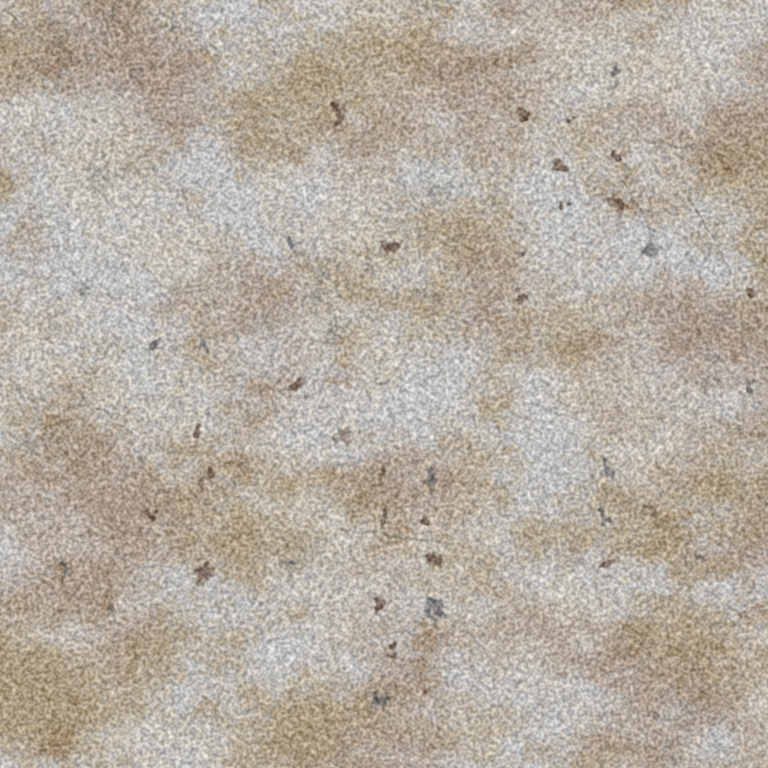
A three.js fragment shader for this texture:

```glsl
// Weathered pale stone: cool and cream ground under ragged ochre and rust stains,
// built from layered gradient noise, with fine mineral grain, faint lichen,
// clustered dark pits and a few hairline cracks.

#define PATCH_SCALE vec2(3.6, 5.0)
#define STAIN_RANGE vec2(-0.46, 0.62)
#define RUST_AMOUNT 0.55
#define LICHEN_AMOUNT 0.50
#define GRAIN_SCALE 212.0
#define GRAIN_CONTRAST 0.205
#define PIT_CELLS 17.0
#define PIT_DENSITY 0.50
#define CRACK_COUNT 6
#define CRACK_WIDTH 0.0018

varying vec2 vUv;

const vec3 COOL_STONE = vec3(0.758, 0.760, 0.766);
const vec3 CREAM_STONE = vec3(0.775, 0.752, 0.712);
const vec3 OCHRE = vec3(0.665, 0.600, 0.495);
const vec3 PINK_BROWN = vec3(0.665, 0.598, 0.542);
const vec3 RUST = vec3(0.555, 0.455, 0.345);
const vec3 LICHEN = vec3(0.470, 0.475, 0.460);
const vec3 PIT_BROWN = vec3(0.410, 0.325, 0.275);
const vec3 PIT_SLATE = vec3(0.420, 0.420, 0.425);
const vec3 CRACK_COLOR = vec3(0.450, 0.440, 0.390);
const mat2 TURN = mat2(0.80, 0.60, -0.60, 0.80);

vec2 hash2(vec2 p) {
  vec3 q = fract(p.xyx * vec3(0.1031, 0.1030, 0.0973));
  q += dot(q, q.yzx + 33.33);
  return fract((q.xx + q.yz) * q.zy);
}

vec2 gradientAt(vec2 cell) {
  float angle = 6.2832 * hash2(cell).x;
  return vec2(cos(angle), sin(angle));
}

float gradientNoise(vec2 p) {
  vec2 i = floor(p), f = fract(p);
  vec2 u = f * f * f * (f * (f * 6.0 - 15.0) + 10.0);
  vec2 e = vec2(1.0, 0.0);
  float low = mix(dot(gradientAt(i), f), dot(gradientAt(i + e.xy), f - e.xy), u.x);
  float high = mix(dot(gradientAt(i + e.yx), f - e.yx), dot(gradientAt(i + e.xx), f - e.xx), u.x);
  return mix(low, high, u.y);
}

// Rough layered noise; each octave is turned a little to hide the lattice.
float fbm(vec2 p) {
  float sum = 0.0, amplitude = 0.9;
  for (int i = 0; i < 6; i++) {
    sum += amplitude * gradientNoise(p);
    p = mat2(0.92, 0.39, -0.39, 0.92) * p * 2.03 + 17.3;
    amplitude *= 0.72;
  }
  return sum;
}

// Coverage in x, brown (0) or slate (1) in y; pits gather where crowd is high.
vec2 pits(vec2 p, float ragged) {
  vec2 cell = floor(p);
  vec2 pick = hash2(cell + 71.0);
  vec2 center = 0.35 + 0.3 * hash2(cell + 23.0);
  float crowd = smoothstep(-0.1, 0.35, gradientNoise(cell * 0.27 + 5.3));
  float radius = mix(0.09, 0.20, pick.y * pick.y);
  float d = length((fract(p) - center) * vec2(1.1, 0.9)) + 0.16 * ragged;
  float cover = 1.0 - smoothstep(radius * 0.3, radius * 1.45, d);
  return vec2(cover * step(pick.x, PIT_DENSITY * crowd), step(0.7, fract(pick.y * 7.0)));
}

float segmentDistance(vec2 p, vec2 a, vec2 b) {
  vec2 ab = b - a;
  return length(p - a - ab * clamp(dot(p - a, ab) / dot(ab, ab), 0.0, 1.0));
}

float cracks(vec2 p) {
  float cover = 0.0;
  for (int i = 0; i < CRACK_COUNT; i++) {
    vec2 seed = vec2(float(i) * 3.7 + 5.0, 41.0);
    vec2 start = hash2(seed), shape = hash2(seed + 9.0);
    float angle = mix(-1.2, -0.1, shape.x);
    vec2 end = start + mix(0.04, 0.14, shape.y) * vec2(cos(angle), sin(angle));
    float d = segmentDistance(p, start, end);
    cover = max(cover, 1.0 - smoothstep(CRACK_WIDTH * 0.2, CRACK_WIDTH * 1.7, d));
  }
  return cover;
}

void main() {
  vec2 p = vUv;

  // Grain in three turned layers, and a small wobble for ragged edges.
  vec2 g = TURN * p * GRAIN_SCALE;
  float fine = gradientNoise(g);
  float middle = gradientNoise(TURN * g * 0.66 + 31.0);
  float coarse = gradientNoise(TURN * TURN * g * 0.38 + 67.0);
  vec2 wobble = vec2(gradientNoise(p * 48.0 + 7.0), gradientNoise(p * 48.0 + 91.0));

  // Pale ground and broad stains that break up at every size.
  float tint = fbm(p * 5.0 + 53.0);
  vec3 ground = mix(COOL_STONE, CREAM_STONE, smoothstep(-0.45, 0.5, tint + 0.7 * middle));
  float stainField = fbm(p * PATCH_SCALE + 11.0) + 0.3 * coarse;
  float stain = smoothstep(STAIN_RANGE.x, STAIN_RANGE.y, stainField);
  float pinkness = smoothstep(-0.3, 0.3, gradientNoise(p * 5.0 + 80.0) + 0.4 * wobble.x);
  vec3 color = mix(ground, mix(OCHRE, PINK_BROWN, pinkness), stain);

  // Rust gathers inside stains; lichen breaks up into small flecks.
  float rust = smoothstep(0.12, 0.85, fbm(p * vec2(8.0, 11.0) + 120.0)) * smoothstep(0.2, 0.8, stain);
  color = mix(color, RUST, RUST_AMOUNT * rust);
  float region = smoothstep(-0.05, 0.4, gradientNoise(p * 3.0 + 64.0));
  float lichen = region * smoothstep(0.1, 0.75, fbm(p * 20.0 + 140.0));
  color = mix(color, LICHEN, LICHEN_AMOUNT * lichen);

  // Pits and cracks, with edges pushed about by the wobble.
  vec2 pit = pits((p + 0.014 * wobble) * PIT_CELLS, coarse + 0.5 * middle);
  color = mix(color, mix(PIT_BROWN, PIT_SLATE, pit.y), 0.7 * pit.x);
  color = mix(color, CRACK_COLOR, 0.45 * cracks(p + 0.006 * wobble) * (0.8 + 1.5 * coarse));

  // Mineral grain, slightly stronger in blue so that dark grains look warm.
  float grain = fine + 0.75 * middle + 0.55 * coarse;
  color += GRAIN_CONTRAST * grain * vec3(0.97, 1.0, 1.05);
  gl_FragColor = vec4(clamp(color, 0.0, 1.0), 1.0);
}
```
